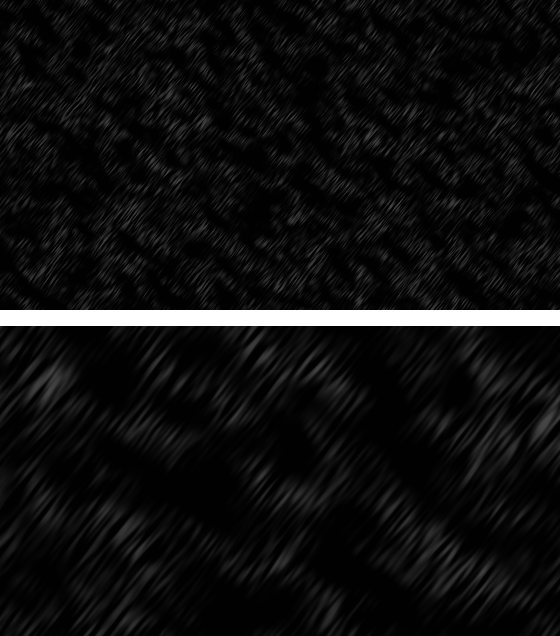
Top: the whole. Bottom: its middle third, enlarged.
Give the GLSL for this texture, as a Shadertoy shader.

```glsl
// Dark brushed cloth: fine slanted grey streaks gathered in soft patches on black.

#define STREAK_ANGLE 0.90               // radians from the horizontal
#define STREAK_FREQ  vec2(14.0, 160.0)  // along, across the streaks
#define FIBRE_FREQ   vec2(29.0, 205.0)
#define PATCH_FREQ   vec2(16.0, 9.0)
#define DETAIL_FREQ  vec2(31.0, 20.0)
#define CLOUD_FREQ   3.0
#define STREAK_RANGE vec2(-0.42, 0.74)
#define PATCH_RANGE  vec2(-0.50, 0.74)
#define BRIGHTNESS   0.27
#define BLACK_LEVEL  0.002

// Unit gradient with a random direction for each lattice point
vec2 latticeGradient(vec2 cell) {
    vec3 h = fract(cell.xyx * vec3(0.1031, 0.1030, 0.0973));
    h += dot(h, h.yzx + 33.33);
    float angle = 6.2832 * fract((h.x + h.y) * h.z);
    return vec2(cos(angle), sin(angle));
}

// Gradient noise, scaled to a spread of about 0.25 around zero
float gradientNoise(vec2 p) {
    vec2 cell = floor(p);
    vec2 f = p - cell;
    vec2 w = f * f * f * (f * (f * 6.0 - 15.0) + 10.0);
    vec2 e = vec2(0.0, 1.0);
    float a = dot(latticeGradient(cell), f);
    float b = dot(latticeGradient(cell + e.yx), f - e.yx);
    float c = dot(latticeGradient(cell + e.xy), f - e.xy);
    float d = dot(latticeGradient(cell + e.yy), f - e.yy);
    return 1.3 * mix(mix(a, b, w.x), mix(c, d, w.x), w.y);
}

// Thin streaks: two stretched layers, bent slightly so they are not ruled
float streaks(vec2 q) {
    q.y += 0.003 * gradientNoise(q * 9.0 + 71.0);
    float n = 0.85 * gradientNoise(q * STREAK_FREQ + 300.0)
            + 0.60 * gradientNoise(q * FIBRE_FREQ + 517.3);
    return smoothstep(STREAK_RANGE.x, STREAK_RANGE.y, n);
}

// Patches: blocks lying across the streaks, with finer breaks and broad clouds
float patches(vec2 q) {
    float n = 0.80 * gradientNoise(q * PATCH_FREQ + 130.6)
            + 0.50 * gradientNoise(q * DETAIL_FREQ + 211.2)
            + 0.25 * gradientNoise(q * CLOUD_FREQ + 47.8);
    return smoothstep(PATCH_RANGE.x, PATCH_RANGE.y, n);
}

void mainImage(out vec4 fragColor, in vec2 fragCoord) {
    // Turn the canvas so that x runs along the streaks
    vec2 p = fragCoord / iResolution.y;
    vec2 along = vec2(cos(STREAK_ANGLE), sin(STREAK_ANGLE));
    vec2 q = vec2(dot(p, along), dot(p, vec2(-along.y, along.x)));

    float grey = BLACK_LEVEL + BRIGHTNESS * streaks(q) * patches(q);
    fragColor = vec4(vec3(grey), 1.0);
}
```
